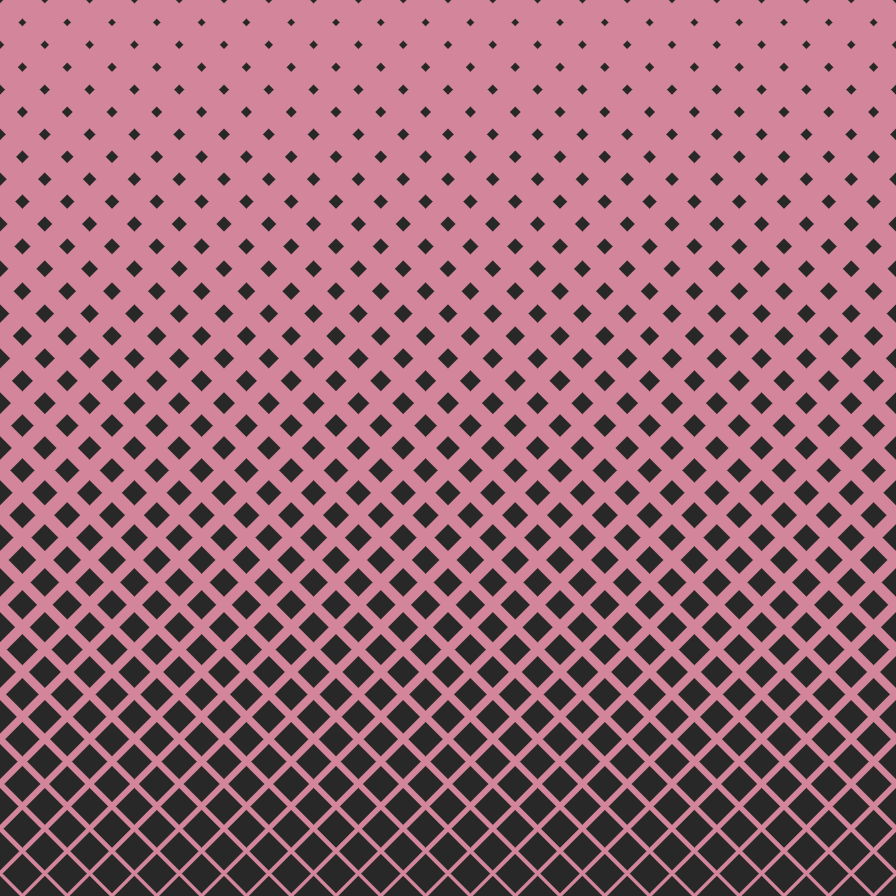
This pattern is drawn by a three.js fragment shader. Its source:

```glsl
varying vec2 vUv;

const vec3 PINK = vec3(0.827, 0.525, 0.608);
const vec3 CHARCOAL = vec3(0.157, 0.157, 0.157);
const float COLUMNS = 20.0;      // diamonds across one row
const float FILL_BOTTOM = 0.90;  // diamond size relative to its cell
const float FILL_TOP = 0.15;

// Signed distance, in diagonal cell units, to the nearest diamond
float diamondLattice(vec2 uv) {
  vec2 grid = uv * COLUMNS;
  vec2 diagonal = vec2(grid.x + grid.y, grid.x - grid.y);
  vec2 cell = floor(diagonal + 0.5);
  vec2 local = abs(diagonal - cell);

  // One size per diamond, set by the height of its centre
  float centreHeight = 0.5 * (cell.x - cell.y) / COLUMNS;
  float fill = mix(FILL_BOTTOM, FILL_TOP, centreHeight);
  return max(local.x, local.y) - 0.5 * fill;
}

void main() {
  // Width of one pixel in diagonal cell units
  float pixel = fwidth(vUv.x) * COLUMNS * sqrt(2.0);
  float coverage = clamp(0.5 - diamondLattice(vUv) / pixel, 0.0, 1.0);
  gl_FragColor = vec4(mix(PINK, CHARCOAL, coverage), 1.0);
}
```
